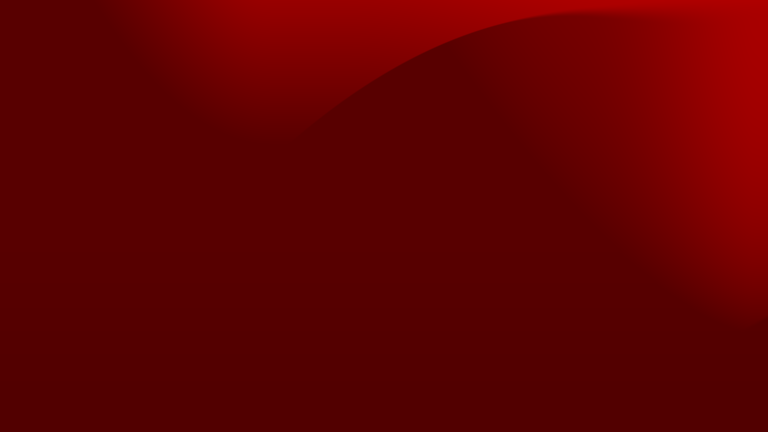
Give the GLSL for this background, as a Shadertoy shader.

```glsl
// Dark red backdrop of overlapping soft waves, lit from the top and the right.

// Lengths are in canvas heights; y runs downward from the top edge.
const float BASE_RED = 0.345;
const float BOTTOM_DIM = 0.025;

const vec2 BACK_TROUGH = vec2(0.63, 0.335);
const float BACK_BEND = 1.95;
const float BACK_GAIN = 0.75;
const float BACK_RIGHT_BOOST = 0.09;

const vec2 CREST = vec2(1.37, 0.028);
const float CREST_BEND = 0.62;

const vec2 FRONT_TROUGH = vec2(1.74, 0.772);
const float FRONT_BEND = 1.12;
const float FRONT_GAIN = 0.34;
const float FRONT_FALLOFF = 0.28;

const vec2 CORNER_EDGE = vec2(1.715, 0.769);
const float CORNER_SLOPE = 0.58;

// Glow of the rear wave, fading toward its rounded lower rim.
float backGlow(vec2 p) {
    float run = max(BACK_TROUGH.x - p.x, 0.0);
    float rim = BACK_TROUGH.y - BACK_BEND * run * run;
    float slope = 2.0 * BACK_BEND * run;
    float depth = max(rim - p.y, 0.0) / sqrt(1.0 + slope * slope);
    float boost = BACK_RIGHT_BOOST * smoothstep(0.8, 1.5, p.x);
    return BACK_GAIN * depth + boost;
}

// Glow of the front wave, strongest at the right side.
float frontGlow(vec2 p) {
    float run = max(FRONT_TROUGH.x - p.x, 0.0);
    float rim = FRONT_TROUGH.y - FRONT_BEND * pow(run, 1.5);
    float slope = 1.5 * FRONT_BEND * sqrt(run);
    float depth = max(rim - p.y, 0.0) / sqrt(1.0 + slope * slope);
    float strength = mix(0.5, 1.0, smoothstep(1.35, 1.78, p.x));
    return FRONT_GAIN * strength * (1.0 - exp(-depth / FRONT_FALLOFF));
}

// Coverage of the front wave; its crest softens toward the right.
float frontCover(vec2 p, float pixel) {
    float run = max(CREST.x - p.x, 0.0);
    float crest = CREST.y + CREST_BEND * run * run;
    float slope = 2.0 * CREST_BEND * run;
    float dist = (p.y - crest) / sqrt(1.0 + slope * slope);
    float soft = pixel + 0.035 * smoothstep(1.15, 1.7, p.x);
    return smoothstep(-soft, soft, dist);
}

// Coverage of the small dark wave in the lower right corner.
float cornerCover(vec2 p, float pixel) {
    float edge = CORNER_EDGE.y - CORNER_SLOPE * (p.x - CORNER_EDGE.x);
    float soft = pixel + 0.004;
    return smoothstep(-soft, soft, p.y - edge);
}

void mainImage(out vec4 fragColor, in vec2 fragCoord) {
    float pixel = 1.0 / iResolution.y;
    vec2 p = fragCoord * pixel;
    p.y = 1.0 - p.y;

    // Stack the layers from back to front.
    float front = frontGlow(p) * (1.0 - cornerCover(p, pixel));
    float glow = mix(backGlow(p), front, frontCover(p, pixel));
    float base = BASE_RED - BOTTOM_DIM * smoothstep(0.5, 1.0, p.y);

    fragColor = vec4(base + glow, 0.0, 0.0, 1.0);
}
```
